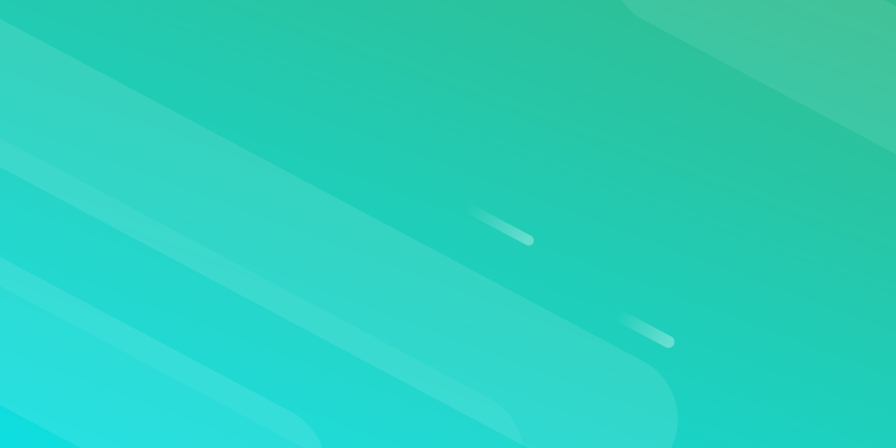
A Shadertoy shader for this background:

```glsl
// Teal diagonal gradient with translucent rounded bands and two fading streaks.

const vec3 CYAN = vec3(0.055, 0.871, 0.882);
const vec3 GREEN = vec3(0.196, 0.737, 0.557);
const vec2 ALONG = vec2(0.883, -0.470);   // shared slant of all shapes
const vec2 ACROSS = vec2(-0.470, -0.883); // step from one band to the next
const float BAND_RADIUS = 0.146;

// Signed distance to a capsule reaching back from its head along dir.
float capsule(vec2 p, vec2 head, vec2 dir, float len, float radius) {
    vec2 q = p - head;
    return length(q + dir * clamp(-dot(q, dir), 0.0, len)) - radius;
}

// Antialiased coverage of a signed distance.
float coverage(float dist, float pixel) {
    return 1.0 - smoothstep(-0.75 * pixel, 0.75 * pixel, dist);
}

float band(vec2 p, vec2 head, vec2 dir, float pixel) {
    return coverage(capsule(p, head, dir, 4.0, BAND_RADIUS), pixel);
}

// Capsule that fades out toward its tail.
float streak(vec2 p, vec2 head, float len, float radius, float pixel) {
    float fade = clamp(1.0 + dot(p - head, ALONG) / len, 0.0, 1.0);
    return fade * coverage(capsule(p, head, ALONG, len, radius), pixel);
}

vec3 lighten(vec3 color, float amount) {
    return mix(color, vec3(1.0), amount);
}

void mainImage(out vec4 fragColor, in vec2 fragCoord) {
    // Canvas height is one unit; the layout is two units wide.
    float pixel = 1.0 / iResolution.y;
    vec2 p = fragCoord * pixel;

    // Background gradient
    float blend = clamp(dot(p, vec2(0.213, 0.573)), 0.0, 1.0);
    vec3 color = mix(CYAN, GREEN, blend);

    // Overlapping bands, each one lower and further back
    vec2 firstHead = vec2(1.367, 0.065);
    for (int i = 0; i < 3; i++) {
        float n = float(i);
        vec2 head = firstHead + ACROSS * 0.2345 * n - ALONG * n * (0.21 + 0.055 * n);
        float opacity = 0.1 - 0.05 * mod(n, 2.0);
        color = lighten(color, opacity * band(p, head, ALONG, pixel));
    }

    // Opposing band in the upper right
    color = lighten(color, 0.08 * band(p, vec2(1.508, 1.083), -ALONG, pixel));

    // Small streaks
    color = lighten(color, 0.32 * streak(p, vec2(1.180, 0.4635), 0.156, 0.0115, pixel));
    color = lighten(color, 0.32 * streak(p, vec2(1.492, 0.237), 0.130, 0.0135, pixel));

    fragColor = vec4(color, 1.0);
}
```
